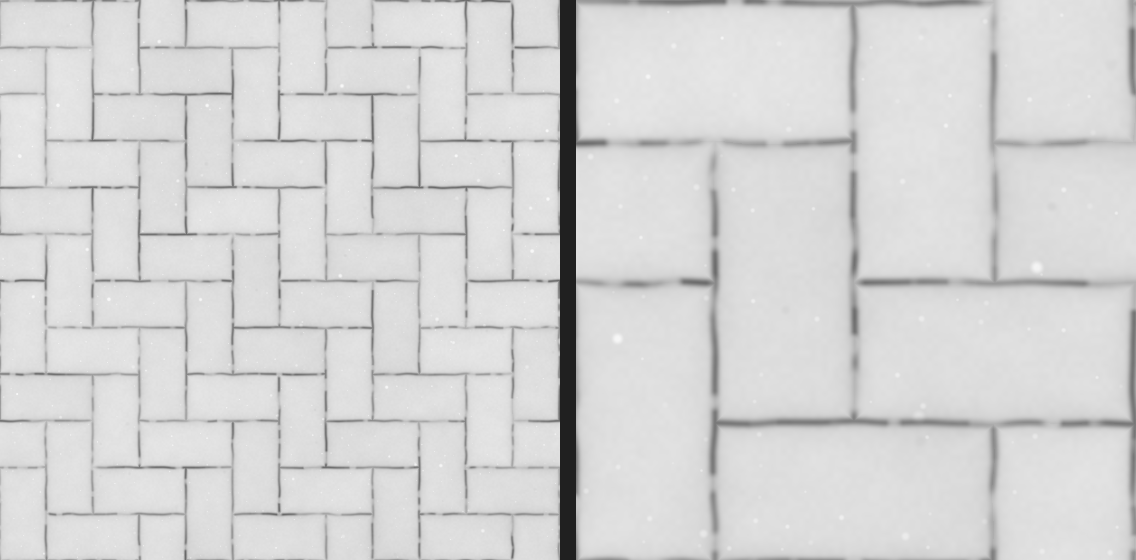
Left, the full canvas; right, a detail of the centre.
This texture is drawn by a three.js fragment shader. Its source:

```glsl
// Pale stone pavers in a herringbone bond on a 12 by 12 grid of half-paver cells.
// A diagonal index gives each cell its place in a 2:1 paver; edge distance
// draws soft, broken grey joints, and wrapping noise adds clouds and specks.

varying vec2 vUv;

const float CELLS = 12.0;

float hash(vec2 p) {
  vec3 q = fract(p.xyx * vec3(0.1031, 0.1030, 0.0973));
  q += dot(q, q.yzx + 33.33);
  return fract((q.x + q.y) * q.z);
}

// Value noise over the grid, wrapping at the canvas border
float noise(vec2 grid, float freq) {
  vec2 p = grid * freq;
  vec2 i = floor(p), f = fract(p);
  f = f * f * (3.0 - 2.0 * f);
  float period = CELLS * freq;
  vec2 a = mod(i, period), b = mod(i + 1.0, period);
  return mix(mix(hash(a), hash(vec2(b.x, a.y)), f.x),
             mix(hash(vec2(a.x, b.y)), hash(b), f.x), f.y);
}

float fbm(vec2 grid, float freq) {
  float sum = 0.0, amp = 0.5;
  for (int i = 0; i < 4; i++) {
    sum += amp * noise(grid, freq);
    freq *= 2.0;
    amp *= 0.5;
  }
  return sum / 0.9375;
}

// Sparse round specks, one candidate per scatter cell
float specks(vec2 grid, float freq, float chance, float maxRadius) {
  vec2 p = grid * freq;
  vec2 id = mod(floor(p), CELLS * freq);
  vec2 centre = 0.25 + 0.5 * vec2(hash(id + 17.3), hash(id + 41.7));
  float radius = maxRadius * mix(0.4, 1.0, hash(id + 73.1));
  float shown = step(hash(id + 5.9), chance) * mix(0.3, 1.0, hash(id + 91.4));
  return shown * (1.0 - smoothstep(0.2 * radius, radius, length(fract(p) - centre)));
}

// Distance to the paver edge in x, paver identity in yz
vec3 herringbone(vec2 grid) {
  vec2 cell = floor(grid);
  float part = mod(cell.x + cell.y, 4.0);
  bool lengthwise = part < 1.5;
  vec2 size = lengthwise ? vec2(2.0, 1.0) : vec2(1.0, 2.0);
  vec2 offset = mod(part, 2.0) * (size - 1.0);
  vec2 local = fract(grid) + offset;
  vec2 edge = min(local, size - local);
  return vec3(min(edge.x, edge.y), mod(cell - offset, CELLS));
}

void main() {
  vec2 grid = vec2(vUv.x, 1.0 - vUv.y) * CELLS + vec2(0.015, -0.018);

  // Slightly uneven paver edges
  vec2 wobble = vec2(noise(grid, 4.0), noise(grid + 5.0, 4.0)) - 0.5;
  vec3 paver = herringbone(grid + 0.025 * wobble);
  float edge = paver.x;

  // Stone: tone per paver, broad clouds and fine grain
  float tone = 0.879 + 0.026 * (hash(paver.yz + 3.7) - 0.5);
  tone += 0.045 * (fbm(grid, 0.5) - 0.5);
  tone += 0.022 * (fbm(grid + 3.0, 4.0) - 0.5);
  tone += 0.014 * (noise(grid, 24.0) - 0.5);

  // Joints: dirty halo and a dark core broken by pale crumbs
  float wear = mix(0.4, 1.15, noise(grid + 7.0, 1.0));
  float gaps = smoothstep(0.1, 0.5, noise(grid + 2.0, 7.0));
  float core = exp(-pow(edge / 0.03, 2.0)) * wear * mix(0.2, 1.0, gaps);
  float halo = exp(-edge / 0.075) * mix(0.75, 1.25, noise(grid, 3.0));
  tone -= 0.34 * core + 0.08 * halo;

  // Mineral specks, chalk chips and a few faint stains
  tone += 0.07 * specks(grid, 5.0, 0.22, 0.16);
  tone += 0.11 * specks(grid + 0.4, 2.0, 0.12, 0.13);
  tone -= 0.03 * specks(grid + 0.7, 3.0, 0.05, 0.2);

  gl_FragColor = vec4(vec3(clamp(tone, 0.0, 0.97)), 1.0);
}
```
